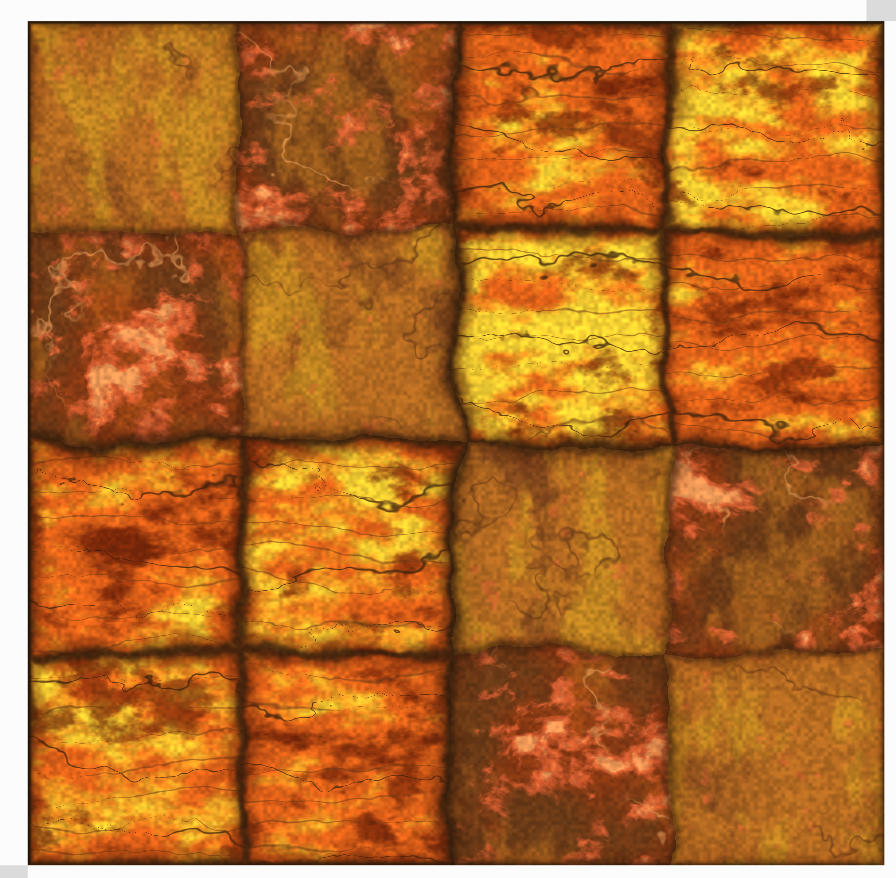
A WebGL 2 fragment shader for this texture:

```glsl
#version 300 es
precision highp float;

uniform vec2 u_resolution;
out vec4 fragColor;

const vec3 PAPER = vec3(0.99);
const vec3 CORNER_GREY = vec3(0.86);
const vec3 SOOT = vec3(0.20, 0.12, 0.05);
const vec3 BROWN = vec3(0.42, 0.23, 0.09);
const vec3 OCHRE = vec3(0.71, 0.42, 0.13);
const vec3 OLIVE_GOLD = vec3(0.78, 0.56, 0.13);
const vec3 RUST = vec3(0.65, 0.21, 0.05);
const vec3 SALMON = vec3(0.87, 0.38, 0.20);
const vec3 PEACH = vec3(0.97, 0.66, 0.38);
const vec3 ORANGE = vec3(0.89, 0.39, 0.10);
const vec3 AMBER = vec3(0.93, 0.58, 0.13);
const vec3 YELLOW = vec3(0.98, 0.83, 0.20);

float hash(vec2 p) {
    vec3 a = fract(p.xyx * 0.1031);
    a += dot(a, a.yzx + 33.33);
    return fract((a.x + a.y) * a.z);
}

float noise(vec2 p) {
    vec2 i = floor(p), f = fract(p);
    f = f * f * (3.0 - 2.0 * f);
    return mix(mix(hash(i), hash(i + vec2(1, 0)), f.x),
               mix(hash(i + vec2(0, 1)), hash(i + vec2(1, 1)), f.x), f.y);
}

float fbm(vec2 p) {
    float sum = 0.0, amp = 0.5;
    for (int i = 0; i < 5; i++) {
        sum += amp * noise(p);
        p = mat2(0.9, 0.44, -0.44, 0.9) * p * 2.05 + 17.3;
        amp *= 0.55;
    }
    return sum / 1.055;
}

// Thin wandering vein that fades in and out
float vein(vec2 p, float width) {
    float line = 1.0 - smoothstep(0.0, width, abs(fbm(p) - 0.5));
    return line * smoothstep(0.45, 0.7, noise(p * 1.3 + 40.0));
}

// Roughly level splits whose width swells and tapers
float splits(vec2 p, float count, float width) {
    float t = p.y * count + 1.7 * fbm(p * vec2(1.6, 2.5));
    float row = floor(t);
    float swell = noise(vec2(p.x * 2.5, row * 7.3)) - 0.2;
    float d = abs(fract(t) - 0.5) / count;
    return 1.0 - smoothstep(0.0, max(width * swell, 0.001), d);
}

vec3 ochreStone(vec2 p) {
    float flake = fbm(p * vec2(3.5, 2.5) + 1.5 * fbm(p * 3.0));
    vec3 c = mix(BROWN * 1.2, OCHRE, smoothstep(0.22, 0.48, flake));
    float gilt = fbm(p * vec2(6.0, 2.8) + 31.0);
    c = mix(c, OLIVE_GOLD, 0.75 * smoothstep(0.48, 0.68, gilt));
    c = mix(c, SALMON, 0.5 * smoothstep(0.68, 0.8, fbm(p * 12.0 + 9.0)));
    return mix(c, BROWN, 0.65 * vein(p * 1.8 + 5.0, 0.018));
}

vec3 redStone(vec2 p) {
    float patches = fbm(p * 2.2 + 11.0);
    float flecks = fbm(p * vec2(8.0, 11.0) + 2.0 * patches);
    vec3 c = mix(BROWN, OCHRE * 0.85, smoothstep(0.5, 0.7, fbm(p * vec2(5.0, 3.0))));
    c = mix(c, RUST, 0.5 * smoothstep(0.35, 0.65, patches));
    float lit = flecks + 0.8 * (patches - 0.5);
    c = mix(c, SALMON, 0.85 * smoothstep(0.48, 0.66, lit));
    c = mix(c, PEACH, 0.8 * smoothstep(0.64, 0.82, lit));
    return mix(c, PEACH * 0.9, 0.6 * vein(p * 2.2 + 70.0, 0.02));
}

vec3 wood(vec2 p, float heat) {
    float grain = fbm(p * vec2(5.0, 10.0));
    float glow = 0.5 * grain + 0.5 * fbm(p * vec2(2.5, 4.0) + 23.0) + heat;
    vec3 c = mix(RUST * 0.75, ORANGE, smoothstep(0.27, 0.47, glow));
    c = mix(c, AMBER, smoothstep(0.49, 0.62, glow));
    c = mix(c, YELLOW, smoothstep(0.58, 0.72, glow));
    float scorch = smoothstep(0.58, 0.75, fbm(p * vec2(4.0, 6.0) + 57.0));
    c = mix(c, RUST * 0.7, 0.7 * scorch);
    c = mix(c, SOOT, 0.75 * splits(p, 3.0, 0.027));
    return mix(c, BROWN, 0.55 * splits(p + 13.0, 7.0, 0.018));
}

// q counts tiles from the upper left
vec3 mosaic(vec2 q) {
    vec2 sway = vec2(fbm(q * vec2(1.5, 2.5)), fbm(q * vec2(2.5, 1.5) + 80.0)) - 0.5;
    vec2 bent = q + 0.16 * sway * smoothstep(0.0, 0.3, min(q, 4.0 - q));
    vec2 cell = clamp(floor(bent), 0.0, 3.0);
    vec2 block = floor(cell / 2.0);
    float isWood = mod(block.x + block.y, 2.0);
    float second = mod(cell.x + cell.y, 2.0);
    vec2 p = q + 19.0 * cell;

    float heat = mix(0.0, mix(0.14, 0.08, block.y), second);
    vec3 c;
    if (isWood > 0.5) c = wood(p, heat);
    else c = second > 0.5 ? redStone(p) : ochreStone(p);

    // Scorched rims and dark uneven joints
    vec2 f = bent - cell, e = min(f, 1.0 - f);
    float d = min(e.x, e.y), wear = noise(q * 7.0);
    float rim = 1.0 - smoothstep(0.0, 0.05 + 0.12 * wear, d);
    c = mix(c, RUST * 0.6, rim * mix(0.3, 0.7, isWood));
    float joint = 1.0 - smoothstep(0.004, 0.02 + 0.04 * wear, d);
    c = mix(c, SOOT, joint * mix(0.45, 0.75, isWood));
    vec2 fold = exp(-22.0 * abs(bent - 2.0));
    c = mix(c, SOOT, 0.55 * max(fold.x, 0.7 * fold.y));
    return c * (0.86 + 0.28 * noise(q * 55.0));
}

float boxMask(vec2 p, vec2 lo, vec2 hi, vec2 soft) {
    vec2 m = smoothstep(lo - soft, lo + soft, p) * (1.0 - smoothstep(hi - soft, hi + soft, p));
    return m.x * m.y;
}

void main() {
    vec2 uv = gl_FragCoord.xy / u_resolution, soft = 0.7 / u_resolution;
    vec2 lo = vec2(0.031, 0.0146), hi = vec2(0.987, 0.976);
    vec2 p = (uv - lo) / (hi - lo);
    vec3 panel = mosaic(4.0 * vec2(p.x, 1.0 - p.y));

    // Thin dark border, heaviest at the top and left
    float border = 1.0 - smoothstep(0.001, 0.005, min(p.x, 1.0 - p.y));
    float faint = 1.0 - smoothstep(0.0, 0.004, min(1.0 - p.x, p.y));
    panel = mix(panel, SOOT * 0.6, max(0.9 * border, 0.4 * faint));

    // Paper with grey blocks in two opposite corners
    float corners = boxMask(uv, vec2(0.967, 0.976), vec2(1.1), soft)
                  + boxMask(uv, vec2(-0.1), vec2(0.031, 0.0146), soft);
    vec3 color = mix(PAPER, CORNER_GREY, corners);
    fragColor = vec4(mix(color, panel, boxMask(uv, lo, hi, soft)), 1.0);
}
```
